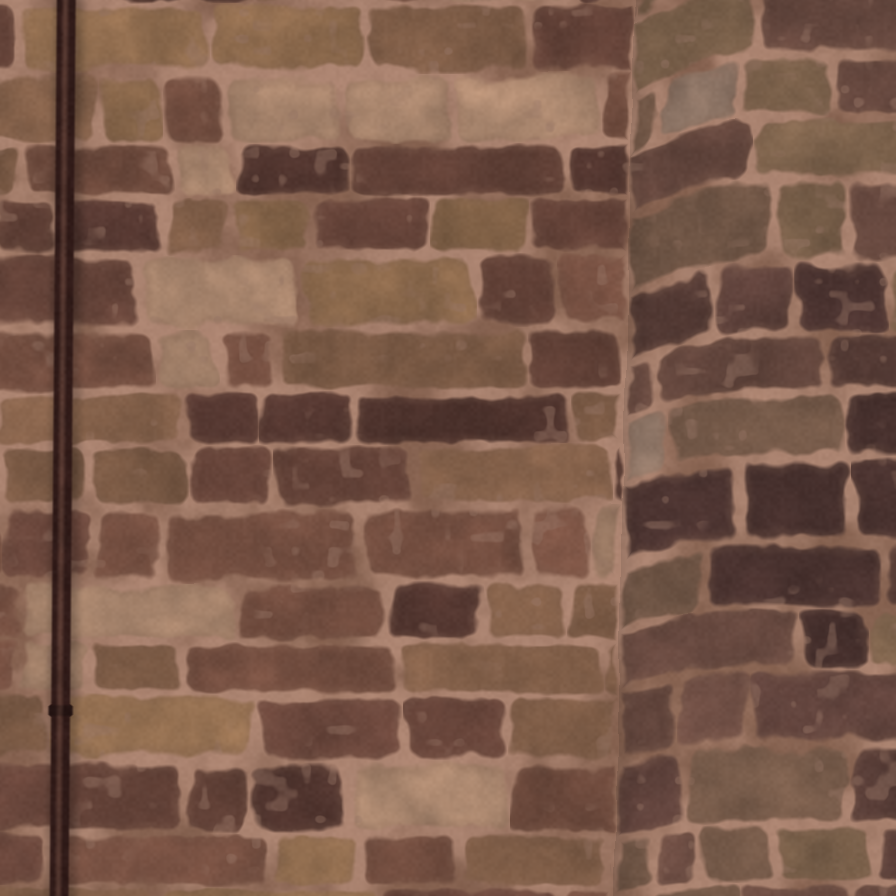
Give the GLSL for this texture, as a WebGL 1 fragment shader.

```glsl
precision highp float;
uniform vec2 u_resolution;

float hash(vec2 p) {
  return fract(sin(dot(p, vec2(127.1, 311.7))) * 43758.5453);
}

float noise(vec2 p) {
  vec2 i = floor(p), f = fract(p);
  f = f * f * (3.0 - 2.0 * f);
  return mix(mix(hash(i), hash(i + vec2(1.0, 0.0)), f.x),
             mix(hash(i + vec2(0.0, 1.0)), hash(i + 1.0), f.x), f.y);
}

float fbm(vec2 p) {
  float sum = 0.0, amp = 0.5;
  for (int i = 0; i < 4; i++) {
    sum += amp * noise(p);
    p = p * 2.03 + 17.3;
    amp *= 0.5;
  }
  return sum;
}

float roundBox(vec2 p, vec2 halfSize, float r) {
  vec2 q = abs(p) - halfSize + r;
  return length(max(q, 0.0)) + min(max(q.x, q.y), 0.0) - r;
}

// Left end of a brick, shifted at random along its course
float brickEnd(float i, float row) {
  return i + 0.4 * hash(vec2(i, row + 3.7));
}

vec3 brickColor(float pick) {
  vec3 c = vec3(0.32, 0.21, 0.185);
  c = mix(c, vec3(0.39, 0.26, 0.22), step(0.17, pick));
  c = mix(c, vec3(0.45, 0.305, 0.25), step(0.38, pick));
  c = mix(c, vec3(0.49, 0.36, 0.275), step(0.56, pick));
  c = mix(c, vec3(0.53, 0.40, 0.29), step(0.73, pick));
  return mix(c, vec3(0.625, 0.495, 0.405), step(0.87, pick));
}

void main() {
  vec2 p = gl_FragCoord.xy / u_resolution;
  float grain = fbm(p * 45.0);

  // Flat wall on the left, projecting pier on the right
  float corner = mix(0.685, 0.708, p.y) + 0.004 * (noise(vec2(p.y * 25.0, 2.0)) - 0.5);
  float pier = step(corner, p.x);
  float turn = clamp((p.x - corner) / 0.15, 0.0, 1.0);
  float rise = mix(0.012, 0.055, p.y) * turn * (2.0 - turn);
  float courses = mix(14.3, 13.4, pier);
  float bend = 0.007 * (noise(p * vec2(6.0, 9.0)) - 0.5);
  float v = (p.y - rise + bend) * courses - 0.12 * (1.0 - pier);
  v += 0.12 * sin(v * 1.7);
  float row = floor(v) + 60.0 * pier;

  // Stretchers, some of them split into two headers
  float u = p.x / 0.205 + 5.0 * hash(vec2(row, 8.3));
  float i = floor(u);
  i -= step(u, brickEnd(i, row));
  float a = brickEnd(i, row), b = brickEnd(i + 1.0, row);
  vec2 id = vec2(i, row);
  if (hash(id + 21.4) > 0.62) {
    float split = mix(a, b, 0.33 + 0.34 * hash(id + 5.9));
    if (u < split) b = split;
    else { a = split; id.x += 0.5; }
  }

  // Worn brick outline
  vec2 halfSize = vec2((b - a) * 0.1025, 0.5 / courses) - 0.0048;
  vec2 q = vec2((u - 0.5 * (a + b)) * 0.205, (fract(v) - 0.5) / courses);
  q.x += q.y * 0.3 * (hash(id + 2.2) - 0.5);
  float d = roundBox(q, halfSize, 0.009);
  d = max(d, 0.005 - abs(p.x - corner));
  d += 0.009 * (noise(p * 38.0) - 0.5) + 0.004 * (noise(p * 95.0) - 0.5);
  float cover = 1.0 - smoothstep(-0.003, 0.003, d);

  // Brick face: tone, blotches and pale chips
  float pick = hash(id + 13.1);
  vec3 face = brickColor(pick) * (0.94 + 0.14 * hash(id + 31.0));
  face = mix(face, face * vec3(0.90, 0.94, 1.0), pier);
  face *= 0.84 + 0.34 * fbm(p * 22.0 + id * 3.1);
  float chips = smoothstep(0.70, 0.88, noise(p * 70.0 + 9.0)) * smoothstep(0.40, 0.70, noise(p * 16.0));
  face = mix(face, vec3(0.58, 0.45, 0.39), 0.45 * chips);
  face = mix(face, vec3(0.52, 0.39, 0.32), 0.22 * smoothstep(-0.011, 0.0, d));

  // Mortar: pinkish, smeared and dirty in places
  vec3 mortar = mix(vec3(0.52, 0.38, 0.31), vec3(0.67, 0.515, 0.44),
                    smoothstep(0.22, 0.62, fbm(p * 13.0 + 4.0)));
  vec3 col = mix(mortar, face, cover);
  col *= 0.96 + 0.09 * grain;
  col *= 1.0 - 0.10 * pier * (1.0 - smoothstep(0.0, 0.03, p.x - corner));

  // Dark vertical pipe with a faint sheen, a joint and a soft shadow
  float x = p.x - mix(0.066, 0.074, p.y);
  float joint = 1.0 - smoothstep(0.004, 0.008, abs(p.y - 0.207));
  col *= 1.0 - 0.22 * (1.0 - smoothstep(0.008, 0.024, abs(x - 0.003)));
  vec3 pipe = mix(vec3(0.19, 0.105, 0.095), vec3(0.33, 0.215, 0.185),
                  1.0 - smoothstep(0.0, 0.006, abs(x + 0.001)));
  pipe *= (0.85 + 0.3 * grain) * (1.0 - 0.25 * joint);
  float pipeHalf = 0.0105 + 0.003 * joint;
  col = mix(col, pipe, 1.0 - smoothstep(pipeHalf - 0.002, pipeHalf + 0.002, abs(x)));

  // Fine speckle
  col += 0.025 * (noise(p * 260.0) - 0.5);
  gl_FragColor = vec4(col, 1.0);
}
```
